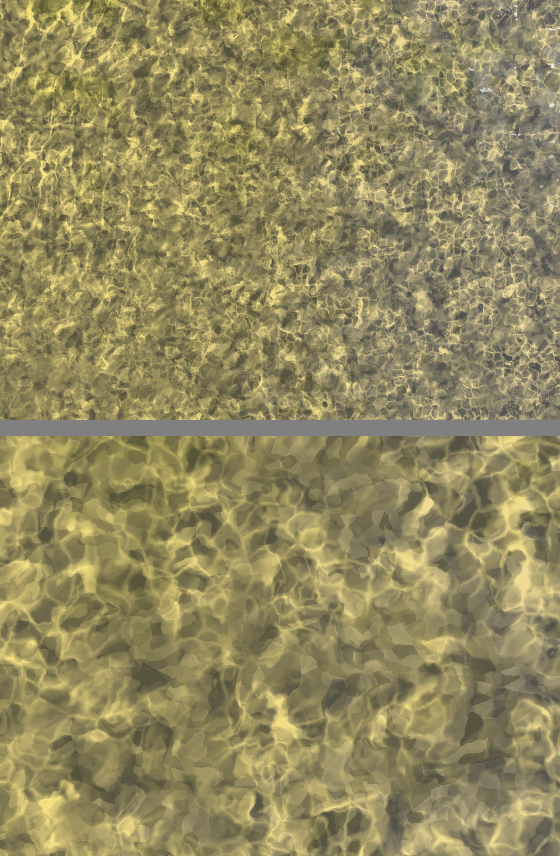
Top: the whole. Bottom: its middle third, enlarged.
Give the GLSL for this texture, as a WebGL 1 fragment shader.

```glsl
precision highp float;
// Sunlit shallow water over a pebbly olive bed: leaning wave crests made of
// bright flecks, caustic nets and small facets, from warped noise and cells.
// The bed turns greyer to the right, where the sky glints off the surface.
uniform vec2 u_resolution;

float hash(vec2 p) {
  return fract(sin(dot(p, vec2(127.1, 311.7))) * 43758.5453);
}

float noise(vec2 p) {
  vec2 i = floor(p), f = fract(p);
  f = f * f * (3.0 - 2.0 * f);
  return mix(mix(hash(i), hash(i + vec2(1.0, 0.0)), f.x),
             mix(hash(i + vec2(0.0, 1.0)), hash(i + 1.0), f.x), f.y);
}

float fbm(vec2 p) {
  float sum = 0.0, gain = 0.53;
  for (int i = 0; i < 4; i++) {
    sum += gain * noise(p);
    p = mat2(1.6, 1.2, -1.2, 1.6) * p + 7.3;
    gain *= 0.5;
  }
  return sum;
}

vec2 warp(vec2 p) {
  return vec2(fbm(p), fbm(p + 31.7)) - 0.5;
}

// Cell pattern: x = gap between the two nearest seeds, y = random cell value
vec2 cells(vec2 p) {
  vec2 base = floor(p);
  float near = 9.0, second = 9.0, value = 0.0;
  for (int j = -1; j <= 1; j++) {
    for (int i = -1; i <= 1; i++) {
      vec2 c = base + vec2(float(i), float(j));
      vec2 seed = c + 0.1 + 0.8 * vec2(hash(c), hash(c + 57.3));
      float d = length(seed - p);
      if (d < near) {
        second = near;
        near = d;
        value = hash(c + 19.9);
      } else {
        second = min(second, d);
      }
    }
  }
  return vec2(second - near, value);
}

// Bright line along a zero crossing or a cell border
float filament(float d, float width) {
  return 1.0 - smoothstep(0.0, width, abs(d));
}

void main() {
  vec2 p = gl_FragCoord.xy / u_resolution.y;
  vec2 broad = warp(p * 5.0);
  vec2 fine = warp(p * 34.0 + 4.0);
  float right = smoothstep(0.3, 1.25, p.x + 0.15 * (0.5 - p.y));
  float left = 1.0 - smoothstep(0.15, 0.6, p.x + 0.2 * broad.y);
  float upper = smoothstep(0.05, 0.5, p.y + 0.3 * broad.x);

  // Wave crests, leaning right on the left side and left on the right side
  float lean = mix(-0.28, 0.38, smoothstep(0.2, 1.1, p.x));
  float phase = (p.x + lean * (p.y - 0.5)) * 14.0 + 2.0 * broad.x + 0.8 * fine.x;
  float crest = pow(0.5 + 0.5 * sin(6.2832 * phase), 3.0);
  crest *= smoothstep(0.25, 0.6, fbm(p * vec2(17.0, 12.0) + 12.0));

  // Small facets of refracted bed, with light along their borders
  vec2 q = p + 0.022 * fine + 0.03 * broad;
  vec2 facet = cells(q * vec2(50.0, 44.0));
  vec2 chip = cells((q + 0.012 * fine.yx) * vec2(84.0, 100.0) + 9.0);
  float mottle = fbm(p * 44.0 + 2.0 * fine) - 0.5;
  float netLight = smoothstep(0.3, 0.62, fbm(p * 25.0 + 40.0));
  float net = filament(facet.x, 0.3) * netLight;
  float swirl = filament(noise(q * 38.0 + 2.0 * fine) - 0.5, 0.13);

  // Crisp light and dark flecks, gathered along the crests
  vec2 fleckPoint = q * vec2(78.0, 66.0) + 2.5 * fine.yx;
  float fleck = smoothstep(0.52, 0.68, noise(fleckPoint));
  float shade = smoothstep(0.55, 0.72, noise(fleckPoint * 0.9 + 60.0));

  // Long filaments and fine contour ripples in the calmer left part
  vec2 r = p + 0.07 * broad + 0.02 * fine;
  float web = filament(cells((r - vec2(0.25 * p.y, 0.0)) * vec2(18.0, 8.0)).x, 0.13);
  float ripple = sin(44.0 * noise(r * vec2(12.0, 9.0) + 3.0));

  // Add up the light, in a 0 to 1 tone
  float calm = left * (1.0 - upper);
  float tone = 0.17 + 0.55 * mottle + 0.26 * (facet.y - 0.5) + 0.32 * (chip.y - 0.5);
  tone += crest * (0.1 + 0.3 * fleck) + net * mix(0.26, 0.46, right);
  tone += 0.27 * swirl * netLight + 0.2 * fleck * (0.4 + netLight) - 0.2 * shade;
  tone = mix(tone, 0.28 + 0.7 * (tone - 0.22), 0.6 * calm);
  tone += left * upper * (0.36 * web * (0.5 + netLight) + 0.1 * ripple);
  tone = clamp(tone + 0.03, -0.14, 1.12);

  // Olive bed, mixed with grey stones
  vec3 olive = mix(vec3(0.41, 0.39, 0.275), vec3(0.90, 0.825, 0.49), tone);
  vec3 stone = mix(vec3(0.385, 0.38, 0.35), vec3(0.87, 0.80, 0.57), tone);
  float grey = 0.8 * right + 0.45 * (fbm(p * 14.0 + 70.0) - 0.5) + 0.3 * (chip.y - 0.5);
  vec3 color = mix(olive, stone, smoothstep(0.1, 0.85, grey));
  float algae = smoothstep(0.45, 0.7, fbm(p * 9.0 + 23.0)) * smoothstep(0.3, 0.95, p.y);
  color += algae * vec3(0.0, 0.01, -0.05);

  // Sky sheen and a few white glints on the upper right surface
  float sky = smoothstep(0.8, 1.35, p.x) * smoothstep(0.3, 0.85, p.y);
  float streak = smoothstep(0.45, 0.7, fbm(vec2(phase * 1.8, p.y * 14.0) + 5.0));
  color = mix(color, vec3(0.64, 0.66, 0.69), sky * (0.06 + 0.3 * streak));
  float glint = smoothstep(0.72, 0.8, fbm(p * vec2(48.0, 56.0) + 88.0));
  color = mix(color, vec3(0.93, 0.93, 0.93), glint * sky);
  gl_FragColor = vec4(clamp(color, 0.0, 1.0), 1.0);
}
```
